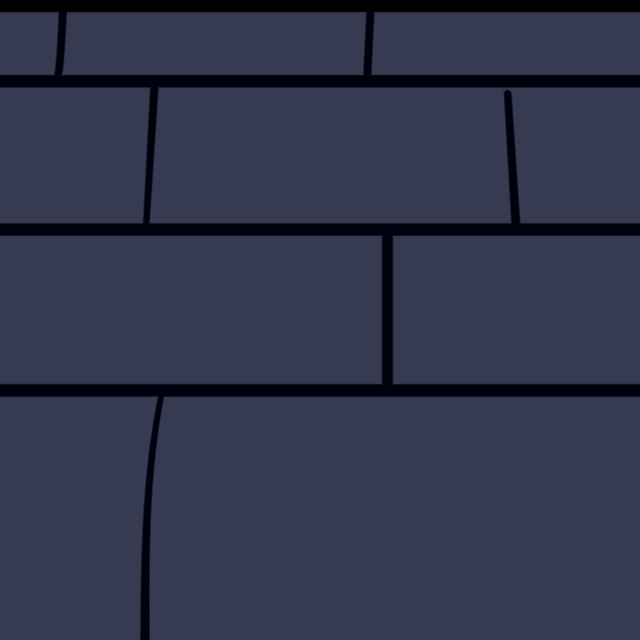
Give the GLSL for this pattern, as a WebGL 2 fragment shader.

```glsl
#version 300 es
precision highp float;

#define WALL_COLOR vec3(0.217, 0.231, 0.316)
#define SEAM_COLOR vec3(0.0, 0.005, 0.05)
#define BAND_COLOR vec3(0.0)
#define SEAM_WIDTH 0.0195
#define EDGE_SOFTNESS 0.0018
#define BAND_BOTTOM 0.981
#define ROWS 4
#define JOINTS 6

uniform vec2 u_resolution;
out vec4 fragColor;

// Heights of the row boundaries, from the floor up
const float LEVELS[ROWS + 1] = float[](0.0, 0.390, 0.6413, 0.873, BAND_BOTTOM);

// A hand-drawn upright joint within one row
struct Joint {
    int row;
    float x;      // foot of the stroke
    float lean;   // sideways travel from foot to head
    float bend;   // exponent that curves the lean
    vec2 width;   // at foot and head
    float gap;    // space left below the row's top boundary
};

const Joint JOINT[JOINTS] = Joint[](
    Joint(0, 0.2266, 0.0270, 3.0, vec2(0.0145, 0.0090), 0.0),
    Joint(1, 0.6055, 0.0, 1.0, vec2(0.0169), 0.0),
    Joint(2, 0.2280, 0.0138, 1.0, vec2(0.0100, 0.0130), 0.0),
    Joint(2, 0.8066, -0.0145, 1.0, vec2(0.0140, 0.0115), 0.0137),
    Joint(3, 0.0872, 0.0110, 0.45, vec2(0.0120, 0.0125), 0.0),
    Joint(3, 0.5735, 0.0052, 1.0, vec2(0.0125), 0.0)
);

// Signed distance to a joint, with a rounded head
float jointDistance(vec2 p, Joint j) {
    float bottom = LEVELS[j.row];
    float top = LEVELS[j.row + 1];
    float t = clamp((p.y - bottom) / (top - bottom), 0.0, 1.0);
    float dx = p.x - j.x - j.lean * pow(t, j.bend);
    float radius = 0.5 * mix(j.width.x, j.width.y, t);
    float head = j.gap > 0.0 ? top - j.gap - radius : top;
    float dy = max(max(p.y - head, bottom - p.y), 0.0);
    return length(vec2(dx, dy)) - radius;
}

// Signed distance to the horizontal seams between rows
float seamDistance(float y) {
    float d = 1.0;
    for (int i = 1; i < ROWS; i++) {
        d = min(d, abs(y - LEVELS[i]) - 0.5 * SEAM_WIDTH);
    }
    return d;
}

float coverage(float d, float softness) {
    return 1.0 - smoothstep(-softness, softness, d);
}

void main() {
    vec2 p = gl_FragCoord.xy / u_resolution;
    float softness = max(EDGE_SOFTNESS, 0.75 / min(u_resolution.x, u_resolution.y));

    // Seams and joints share one outline
    float d = seamDistance(p.y);
    for (int i = 0; i < JOINTS; i++) {
        d = min(d, jointDistance(p, JOINT[i]));
    }
    vec3 color = mix(WALL_COLOR, SEAM_COLOR, coverage(d, softness));

    // Black band along the top
    color = mix(color, BAND_COLOR, coverage(BAND_BOTTOM - p.y, softness));
    fragColor = vec4(color, 1.0);
}
```
